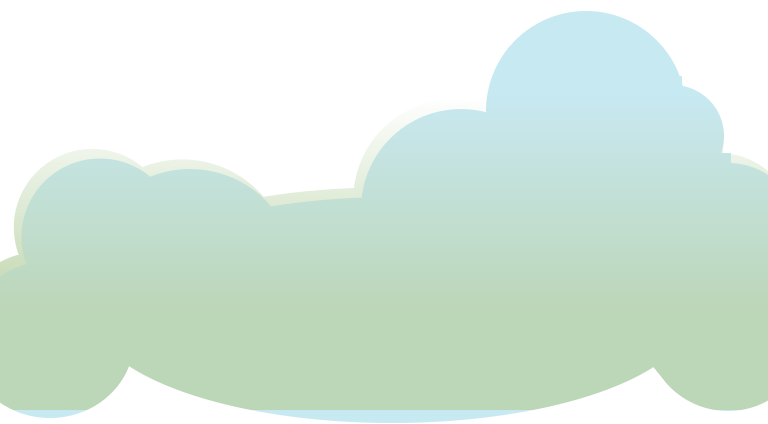
This background is drawn by a Shadertoy shader. Its source:

```glsl
// A broad, rounded cloud on white with a pale, offset copy behind it.
// One union of ellipses and two small ledges gives the outline for both layers;
// each layer has its own vertical gradient, and blue returns below a low seam.

const vec3 PAPER      = vec3(1.0);
const vec3 SKY_BLUE   = vec3(0.782, 0.912, 0.945);
const vec3 LEAF_GREEN = vec3(0.739, 0.839, 0.722);
const vec3 PALE_GREEN = vec3(0.75, 0.84, 0.68);

// Lengths are fractions of the canvas width, measured from the lower left.
const vec2  BACK_SHIFT  = vec2(-0.0100, 0.0125);
const float GREEN_LEVEL = 0.147;   // gradients are fully green at this height
const float BLUE_LEVEL  = 0.428;   // gradients are fully light at this height
const float SEAM_LEVEL  = 0.0182;  // blue starts again below this height

// Lobes of the cloud: centre.xy, radii.zw
const int LOBE_COUNT = 11;
const vec4 LOBES[LOBE_COUNT] = vec4[LOBE_COUNT](
    vec4(0.1302, 0.2435, 0.1022, 0.1022),   // left crown
    vec4(0.0651, 0.1100, 0.1094, 0.1022),   // left foot
    vec4(0.2474, 0.1927, 0.1393, 0.1393),   // left shoulder
    vec4(0.4349, 0.1966, 0.0924, 0.0924),   // low middle
    vec4(0.6003, 0.2799, 0.1302, 0.1302),   // right shoulder
    vec4(0.7630, 0.4076, 0.1302, 0.1302),   // summit
    vec4(0.8763, 0.3750, 0.0664, 0.0664),   // bump beside the summit
    vec4(0.9479, 0.2448, 0.0951, 0.0951),   // right crown
    vec4(0.9479, 0.1237, 0.1068, 0.1068),   // right foot
    vec4(0.5104, 0.1484, 0.3945, 0.1471),   // belly
    vec4(0.7943, 0.2513, 0.1432, 0.1432));  // core under the summit

// Small ledges in the right flank: centre.xy, half size.zw
const vec4 UPPER_LEDGE = vec4(0.8789, 0.4434, 0.0091, 0.0098);
const vec4 LOWER_LEDGE = vec4(0.9349, 0.3411, 0.0169, 0.0117);

float ellipseDistance(vec2 p, vec4 lobe) {
    vec2 q = p - lobe.xy + 1e-5;   // offset avoids dividing by zero at the centre
    float scaled = length(q / lobe.zw);
    float slope = length(q / (lobe.zw * lobe.zw));
    return scaled * (scaled - 1.0) / slope;
}

float boxDistance(vec2 p, vec4 box) {
    vec2 q = abs(p - box.xy) - box.zw;
    return length(max(q, 0.0)) + min(max(q.x, q.y), 0.0);
}

float cloudDistance(vec2 p) {
    float d = min(boxDistance(p, UPPER_LEDGE), boxDistance(p, LOWER_LEDGE));
    for (int i = 0; i < LOBE_COUNT; i++) {
        d = min(d, ellipseDistance(p, LOBES[i]));
    }
    return d;
}

// Coverage of a shape, softened over one pixel
float coverage(float d, float pixel) {
    return clamp(0.5 - d / pixel, 0.0, 1.0);
}

void mainImage(out vec4 fragColor, in vec2 fragCoord) {
    float pixel = 1.0 / iResolution.x;
    vec2 p = fragCoord * pixel;

    // Vertical gradients of both layers
    float lightness = clamp((p.y - GREEN_LEVEL) / (BLUE_LEVEL - GREEN_LEVEL), 0.0, 1.0);
    vec3 backColor = mix(PALE_GREEN, PAPER, lightness);
    vec3 frontColor = mix(LEAF_GREEN, SKY_BLUE, lightness);
    frontColor = mix(frontColor, SKY_BLUE, coverage(p.y - SEAM_LEVEL, pixel));

    // Paper, pale copy, then the main cloud
    vec3 color = PAPER;
    color = mix(color, backColor, coverage(cloudDistance(p - BACK_SHIFT), pixel));
    color = mix(color, frontColor, coverage(cloudDistance(p), pixel));
    fragColor = vec4(color, 1.0);
}
```
